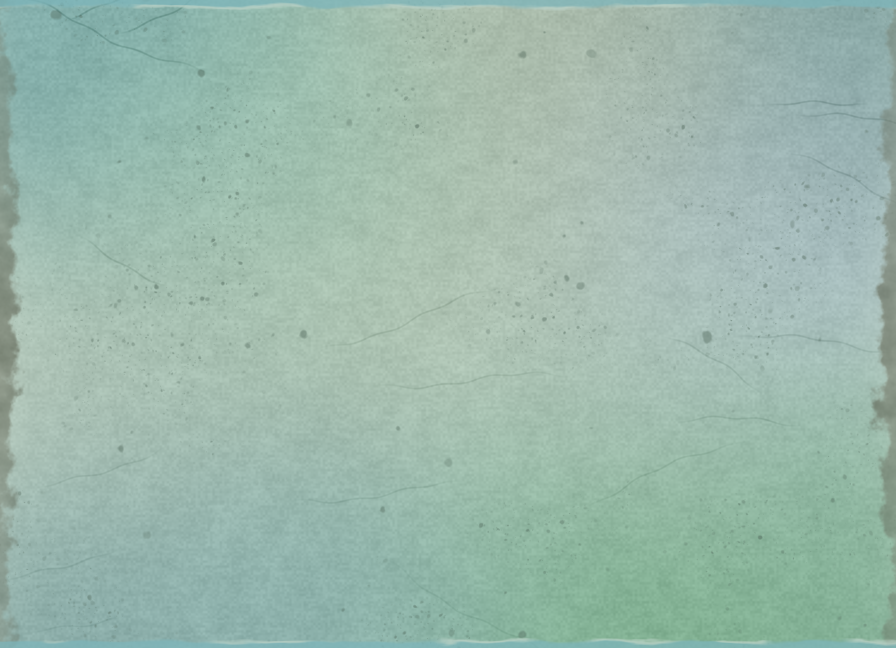
Reproduce this texture procedurally as a Shadertoy shader.

```glsl
// Weathered pastel paper: soft mint, blue and cream washes with specks, hairlines and worn edges.
#define WASH_FOCUS 13.0
#define MOTTLE 0.035
#define GRAIN 0.050
#define SPECK_STRENGTH 0.50
#define HAIRLINES 18
#define HAIRLINE_STRENGTH 0.10
#define SIDE_WEAR 0.019
#define RIM_HEIGHT 0.010
#define SPECK_COLOR vec3(0.31, 0.40, 0.35)
#define WEAR_COLOR vec3(0.47, 0.50, 0.44)
#define RIM_COLOR vec3(0.49, 0.71, 0.73)
#define PALE_COLOR vec3(0.77, 0.84, 0.79)

const int WASHES = 12;
const vec2 washCenter[WASHES] = vec2[](
    vec2(0.08, 0.88), vec2(0.28, 0.73), vec2(0.66, 0.90), vec2(1.00, 0.92),
    vec2(0.90, 0.66), vec2(0.45, 0.50), vec2(0.08, 0.42), vec2(0.12, 0.10),
    vec2(0.38, 0.10), vec2(0.70, 0.06), vec2(0.78, 0.42), vec2(0.95, 0.14));
const vec3 washColor[WASHES] = vec3[](
    vec3(0.48, 0.66, 0.66), vec3(0.61, 0.76, 0.68), vec3(0.68, 0.74, 0.67), vec3(0.46, 0.61, 0.60),
    vec3(0.68, 0.75, 0.79), vec3(0.71, 0.77, 0.70), vec3(0.72, 0.78, 0.72), vec3(0.53, 0.67, 0.66),
    vec3(0.56, 0.71, 0.69), vec3(0.50, 0.70, 0.56), vec3(0.69, 0.78, 0.74), vec3(0.50, 0.68, 0.58));

vec2 hash2(vec2 p) {
    vec3 q = fract(p.xyx * vec3(0.1031, 0.1030, 0.0973));
    q += dot(q, q.yzx + 33.33);
    return fract((q.xx + q.yz) * q.zy);
}

float valueNoise(vec2 p) {
    vec2 i = floor(p), f = fract(p);
    f = f * f * (3.0 - 2.0 * f);
    float low = mix(hash2(i).x, hash2(i + vec2(1, 0)).x, f.x);
    float high = mix(hash2(i + vec2(0, 1)).x, hash2(i + vec2(1, 1)).x, f.x);
    return mix(low, high, f.y);
}

float layered(vec2 p) {
    float sum = 0.0, gain = 0.53;
    for (int i = 0; i < 4; i++) {
        sum += gain * valueNoise(p);
        p = mat2(1.6, 1.2, -1.2, 1.6) * p + 7.3;
        gain *= 0.5;
    }
    return sum;
}

// Broad colour fields, blended by nearness
vec3 wash(vec2 uv) {
    vec3 sum = vec3(0.0);
    float total = 0.0;
    for (int i = 0; i < WASHES; i++) {
        vec2 d = (uv - washCenter[i]) * vec2(1.25, 1.0);
        float w = exp(-WASH_FOCUS * dot(d, d));
        sum += w * washColor[i];
        total += w;
    }
    return sum / total;
}

// Sparse cellular dots of uneven size
float specks(vec2 p, float cells, float share, float pixel) {
    vec2 q = p * cells, base = floor(q);
    float cover = 0.0;
    for (int y = -1; y <= 1; y++)
    for (int x = -1; x <= 1; x++) {
        vec2 id = base + vec2(x, y);
        vec2 r = hash2(id + 17.0), s = hash2(id + 83.0);
        float radius = mix(0.06, 0.24, s.y * s.y);
        float soft = pixel * cells * 0.8 + 0.03;
        float dotMask = 1.0 - smoothstep(radius - soft, radius + soft, length(q - id - r));
        cover = max(cover, dotMask * step(s.x, share) * (0.45 + 0.55 * r.x));
    }
    return cover;
}

// Thin, mostly level scratches bent by sines
float hairlines(vec2 p, float aspect, float pixel) {
    float cover = 0.0;
    for (int i = 0; i < HAIRLINES; i++) {
        vec2 r = hash2(vec2(i, 5)), s = hash2(vec2(i, 41));
        float angle = (s.x - 0.5) * 1.1, halfLength = mix(0.06, 0.24, s.y);
        vec2 d = p - r * vec2(aspect, 1.0);
        d = mat2(cos(angle), -sin(angle), sin(angle), cos(angle)) * d;
        d.y += 0.007 * sin(d.x * 21.0 + r.x * 6.0) + 0.002 * sin(d.x * 83.0 + r.y * 6.0);
        float line = 1.0 - smoothstep(0.0, 0.0011 + pixel, abs(d.y));
        float ends = 1.0 - smoothstep(0.4, 1.0, abs(d.x) / halfLength);
        cover = max(cover, line * ends * mix(0.4, 1.0, r.y));
    }
    return cover;
}

void mainImage(out vec4 fragColor, in vec2 fragCoord) {
    vec2 uv = fragCoord / iResolution.xy, p = fragCoord / iResolution.y;
    float aspect = iResolution.x / iResolution.y, pixel = 1.0 / iResolution.y;
    float cloud = layered(p * 4.0), rough = layered(p * 38.0 + 9.0);
    vec3 color = wash(uv + 0.07 * (vec2(cloud, layered(p * 3.0 + 31.0)) - 0.5));

    // Paper mottle, level fibres and fine grain
    color += MOTTLE * (cloud - 0.5) + 0.05 * (rough - 0.5);
    color += 0.022 * (valueNoise(p * vec2(35.0, 240.0)) - 0.5);
    color += GRAIN * (valueNoise(p * 270.0) - 0.5);

    // Stains gathered in loose clusters, then stray dots
    vec2 bent = p + 0.010 * (vec2(rough, layered(p * 45.0 + 70.0)) - 0.5);
    float cluster = smoothstep(0.50, 0.72, layered(p * 6.0 + 53.0));
    float stain = cluster * specks(bent, 70.0, 0.30, pixel);
    stain = max(stain, 0.55 * cluster * specks(bent + 3.0, 135.0, 0.35, pixel));
    stain = max(stain, 0.9 * specks(bent + 8.0, 32.0, 0.035, pixel));
    color = mix(color, SPECK_COLOR, SPECK_STRENGTH * stain);
    color -= HAIRLINE_STRENGTH * hairlines(p, aspect, pixel) * vec3(1.0, 0.95, 1.0);

    // Pale halo and ragged brown wear on both sides
    float side = min(p.x, aspect - p.x), band = exp(-18.0 * pow(uv.y - 0.46, 2.0));
    float ragged = side + 0.045 * (rough - 0.5) + 0.02 * (cloud - 0.5);
    color = mix(color, PALE_COLOR, 0.50 * exp(-side * 24.0) * (0.3 + 0.7 * band));
    float wear = 1.0 - smoothstep(-0.004, 0.010, ragged - SIDE_WEAR * (0.35 + 0.9 * band));
    color = mix(color, WEAR_COLOR + 0.22 * (rough - 0.5), wear * (0.42 + 0.35 * band));

    // Cyan rim with a chipped light seam along top and bottom
    float edge = min(uv.y, 1.0 - uv.y);
    float chip = edge + 0.012 * (layered(p * vec2(16.0, 60.0)) - 0.5);
    float rim = 1.0 - smoothstep(RIM_HEIGHT - 0.003, RIM_HEIGHT + 0.003, chip);
    float seam = 1.0 - smoothstep(0.0, 0.0025 + pixel, abs(chip - RIM_HEIGHT));
    color = mix(color, RIM_COLOR, 0.75 * rim);
    color = mix(color, PALE_COLOR, 0.65 * seam * smoothstep(0.35, 0.65, layered(p * 14.0)));
    fragColor = vec4(clamp(color, 0.0, 1.0), 1.0);
}
```
